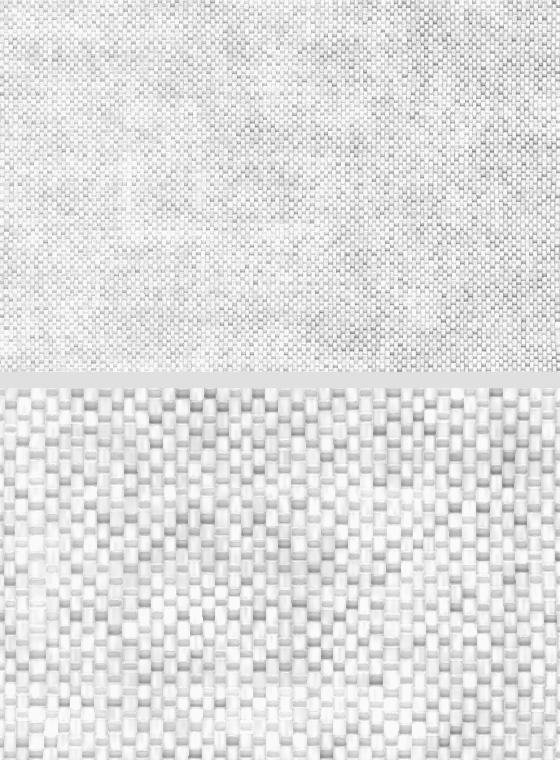
Top: the whole. Bottom: its middle third, enlarged.
Reproduce this texture procedurally as a Shadertoy shader.

```glsl
// Pale plain-weave cloth: 128 warp threads across, 90 weft threads down.
// White upright threads are crossed by thin grey weft dashes on a checkerboard;
// noise adds slubs, fibres, faint blotches and deeper contrast to the right.

const vec2 THREADS = vec2(128.0, 90.0);
const float WARP_TONE = 0.965;
const float WEFT_TONE = 0.885;
const float SHADOW_TONE = 0.54;
const float SLUB_TONE = 0.945;

float hash(vec2 p) {
    vec3 q = fract(vec3(p.xyx) * 0.1031);
    q += dot(q, q.yzx + 33.33);
    return fract((q.x + q.y) * q.z);
}

float noise(vec2 p) {
    vec2 cell = floor(p), f = fract(p);
    f = f * f * (3.0 - 2.0 * f);
    float low = mix(hash(cell), hash(cell + vec2(1, 0)), f.x);
    float high = mix(hash(cell + vec2(0, 1)), hash(cell + vec2(1, 1)), f.x);
    return mix(low, high, f.y);
}

float fbm(vec2 p) {
    float sum = 0.0, weight = 0.5;
    for (int i = 0; i < 4; i++) {
        sum += weight * noise(p);
        p = p * 2.03 + 17.3;
        weight *= 0.5;
    }
    return sum / 0.9375;
}

float roundedBox(vec2 p, vec2 halfSize, float radius) {
    vec2 d = abs(p) - halfSize + radius;
    return length(max(d, 0.0)) + min(max(d.x, d.y), 0.0) - radius;
}

// Uneven spacing, in thread widths; rows and columns stay nearly straight.
vec2 unevenness(vec2 p) {
    float across = noise(vec2(p.x * 0.45, p.y * 0.08));
    float down = noise(vec2(p.x * 0.05, p.y * 0.45) + 51.0);
    return 0.5 * (vec2(across, down) - 0.5);
}

// Upright thread: bright crown with soft seams, dipping under its neighbours.
float warpShade(vec2 f, float depth) {
    float seam = smoothstep(0.2, 0.52, abs(f.x));
    float dip = smoothstep(0.3, 0.55, abs(f.y));
    return WARP_TONE - (0.13 * seam + 0.03 * dip) * depth;
}

// Weft dash: grey body, darker towards its ends and lower edge.
float weftShade(vec2 f, float depth) {
    float ends = smoothstep(0.1, 0.5, abs(f.x - 0.06));
    float under = smoothstep(0.12, -0.24, f.y);
    float shadow = (0.2 + 0.22 * ends + 0.36 * under) * depth;
    return mix(WEFT_TONE, SHADOW_TONE, clamp(shadow, 0.0, 1.0));
}

float weave(vec2 uv, float pixel) {
    vec2 grid = uv * THREADS;
    vec2 p = grid + unevenness(grid);
    vec2 cell = floor(p), f = fract(p) - 0.5;
    float rnd = hash(cell + 7.0);

    // Thread-long slubs and faint patches set the depth of the shadows.
    float rowSlub = noise(vec2(uv.x * 4.0, cell.y * 7.31));
    float columnSlub = noise(vec2(cell.x * 5.17, uv.y * 4.0 + 90.0));
    float patches = fbm(uv * vec2(16.0, 13.0) + 4.0);
    float depth = mix(0.65, 1.25, smoothstep(0.1, 1.0, uv.x));
    depth *= 0.35 + 0.85 * rnd * rnd + 0.55 * patches + 0.4 * (rowSlub - 0.5);

    float tone = warpShade(f, depth);
    float isWeft = mod(cell.x + cell.y, 2.0);
    vec2 halfSize = vec2(0.46 + 0.1 * hash(cell + 31.0), 0.26 + 0.12 * rnd);
    float dash = roundedBox(f, halfSize, 0.22);
    float soft = pixel + 0.06;
    float cover = isWeft * (1.0 - smoothstep(-soft, soft, dash));
    tone = mix(tone, weftShade(f, depth), cover);

    // Thick pale threads fill their gaps, tapering at their edges.
    float rowPale = smoothstep(0.68, 1.0, rowSlub) * smoothstep(0.55, 0.2, abs(f.y));
    float columnPale = smoothstep(0.74, 1.0, columnSlub) * smoothstep(0.55, 0.2, abs(f.x));
    tone = mix(tone, SLUB_TONE, max(0.6 * rowPale, 0.45 * columnPale));

    // Fibres run along whichever thread lies on top.
    vec2 stretch = mix(vec2(3.5, 1.1), vec2(1.1, 3.5), cover);
    tone += 0.10 * (noise(p * stretch) - 0.5);
    tone += 0.05 * (hash(cell + 77.0) - 0.5);
    tone += 0.05 * (rowSlub - 0.5) + 0.035 * (columnSlub - 0.5);
    return tone - 0.075 * (patches - 0.5);
}

void mainImage(out vec4 fragColor, in vec2 fragCoord) {
    vec2 uv = fragCoord / iResolution.xy;
    float pixel = 0.6 * THREADS.y / iResolution.y;
    float tone = weave(uv, pixel);
    fragColor = vec4(vec3(clamp(tone, 0.0, 0.98)), 1.0);
}
```
